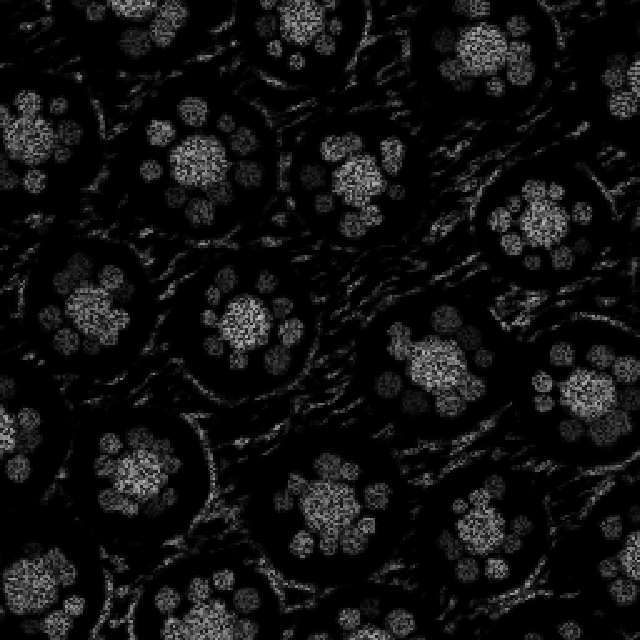
Give the GLSL for this texture, as a three.js fragment shader.

```glsl
varying vec2 vUv;

vec2 hash2(vec2 p) {
  return fract(sin(vec2(dot(p, vec2(127.1, 311.7)), dot(p, vec2(269.5, 183.3)))) * 43758.5);
}

float gradientNoise(vec2 p) {
  vec2 i = floor(p), f = fract(p);
  vec2 u = f * f * f * (f * (f * 6.0 - 15.0) + 10.0);
  float a = dot(hash2(i) * 2.0 - 1.0, f);
  float b = dot(hash2(i + vec2(1, 0)) * 2.0 - 1.0, f - vec2(1, 0));
  float c = dot(hash2(i + vec2(0, 1)) * 2.0 - 1.0, f - vec2(0, 1));
  float d = dot(hash2(i + vec2(1, 1)) * 2.0 - 1.0, f - vec2(1, 1));
  return mix(mix(a, b, u.x), mix(c, d, u.x), u.y);
}

mat2 rotation(float a) {
  return mat2(cos(a), sin(a), -sin(a), cos(a));
}

// Core with a ring of uneven petals; q is in units of the chamber radius
float rosette(vec2 q, vec2 id) {
  vec2 traits = hash2(id + 31.0);
  float ragged = 0.12 * gradientNoise(q * 7.0 + id * 5.0);
  float glow = (0.34 + 0.12 * traits.x) * (1.0 - smoothstep(0.27, 0.43, length(q) + ragged));
  for (int k = 0; k < 9; k++) {
    float n = float(k);
    vec2 h = hash2(id * 17.0 + vec2(n, n * 3.0));
    vec2 s = hash2(id * 23.0 + vec2(n * 5.0, n));
    float angle = (n + 0.7 * h.x) * 0.698 + traits.y * 6.283;
    vec2 center = mix(0.47, 0.68, h.y) * vec2(cos(angle), sin(angle));
    float size = mix(0.12, 0.2, s.x);
    float petal = 1.0 - smoothstep(size * 0.7, size * 1.2, length(q - center) + ragged * 0.5);
    glow = max(glow, petal * mix(0.07, 0.38, s.y));
  }
  return glow;
}

void main() {
  // Coarse scan grid
  vec2 pixel = floor(vUv * 256.0);
  vec2 p = (pixel + 0.5) / 256.0;

  // Chambers on a tilted, jittered, staggered lattice
  vec2 g = rotation(0.17) * p + vec2(0.09, 0.04);
  float wallDistance = 9.0;
  float light = 0.0;
  for (int j = -1; j <= 1; j++) {
    for (int i = -1; i <= 1; i++) {
      float row = floor(g.y / 0.235) + float(j);
      float stagger = 0.5 * mod(row, 2.0);
      vec2 id = vec2(floor(g.x / 0.27 - stagger) + float(i), row);
      vec2 h = hash2(id + 3.0);
      vec2 shape = hash2(id + 57.0);
      vec2 center = (id + vec2(0.5 + stagger, 0.5)) * vec2(0.27, 0.235) + (h - 0.5) * 0.045;
      vec2 q = (g - center) / mix(0.1, 0.128, shape.x);
      q.x *= mix(0.92, 1.06, shape.y);
      wallDistance = min(wallDistance, length(q));
      if (length(q) < 1.0) light = max(light, rosette(q, id));
    }
  }
  wallDistance += 0.09 * gradientNoise(p * 13.0) + 0.05 * gradientNoise(p * 40.0);

  // Wispy fibres between chambers, mostly rising to the right
  vec2 warp = 0.03 * vec2(gradientNoise(p * 9.0), gradientNoise(p * 9.0 + 40.0));
  vec2 along = rotation(-0.45) * (p + warp);
  float strands = gradientNoise(along * vec2(16.0, 48.0) + 7.0)
                + 0.75 * gradientNoise(along * vec2(42.0, 95.0) + 90.0);
  float fibres = 0.4 * smoothstep(0.02, 0.6, strands) * smoothstep(0.98, 1.08, wallDistance);

  // Broken bright arcs along the chamber walls
  float arc = exp(-pow((wallDistance - 1.06) / 0.045, 2.0));
  arc *= smoothstep(0.02, 0.3, gradientNoise(p * 8.0 + 20.0) + 0.35 * gradientNoise(p * 45.0));
  light = max(light, max(fibres, 0.42 * arc));

  // Fine speckle
  float speckle = mix(0.2, 1.45, hash2(pixel + 11.0).x);
  speckle *= 1.0 + 0.4 * gradientNoise(p * 110.0);
  gl_FragColor = vec4(vec3(light * speckle), 1.0);
}
```
